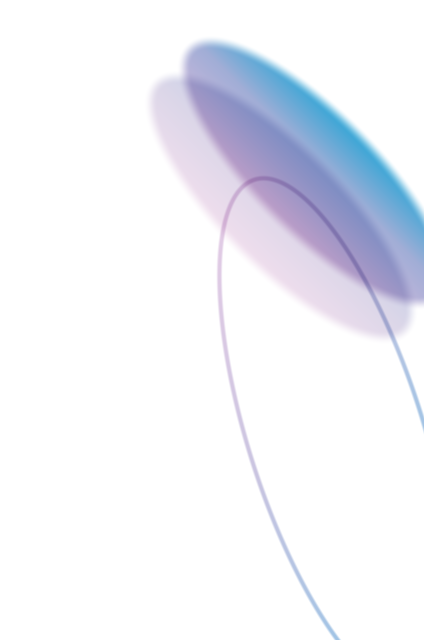
Give the GLSL for this background, as a Shadertoy shader.

```glsl
// Two soft, tilted translucent discs overlap on white, crossed by a thin
// oval ring. Each shape is an ellipse distance with a colour ramp, and
// all layers are multiplied like transparent ink. Units: canvas height.

#define DISC_RADII vec2(0.273, 0.0915)
#define DISC_TILT -0.7854
#define DISC_BLUR 0.011
#define BACK_CENTER vec2(0.439, 0.676)
#define FRONT_CENTER vec2(0.491, 0.730)
#define RING_CENTER vec2(0.525, 0.319)
#define RING_RADII vec2(0.420, 0.1367)
#define RING_TILT -1.263
#define RING_WIDTH 0.0056

const vec3 WHITE = vec3(1.0);

// Coordinates along the long and short axes of a tilted shape
vec2 toLocal(vec2 p, vec2 center, float tilt) {
    vec2 axis = vec2(cos(tilt), sin(tilt));
    p -= center;
    return vec2(dot(p, axis), dot(p, vec2(-axis.y, axis.x)));
}

// Approximate signed distance to an ellipse
float ellipseDistance(vec2 q, vec2 radii) {
    float k = length(q / radii);
    return k * (k - 1.0) / max(length(q / (radii * radii)), 1e-4);
}

// Three-stop ramp with a movable middle stop
vec3 ramp(float t, float middle, vec3 low, vec3 mid, vec3 high) {
    vec3 lower = mix(low, mid, clamp(t / middle, 0.0, 1.0));
    return mix(lower, high, clamp((t - middle) / (1.0 - middle), 0.0, 1.0));
}

// Transparent ink of a blurred disc, coloured across its short axis
vec3 discInk(vec2 p, vec2 center, float middle, vec3 low, vec3 mid, vec3 high) {
    vec2 q = toLocal(p, center, DISC_TILT);
    float t = 0.5 + 0.5 * q.y / DISC_RADII.y;
    float d = ellipseDistance(q, DISC_RADII);
    float cover = 1.0 - smoothstep(-DISC_BLUR, DISC_BLUR, d);
    return mix(WHITE, ramp(t, middle, low, mid, high), cover);
}

// Transparent ink of the ring, running from pink to blue
vec3 ringInk(vec2 p) {
    vec2 q = toLocal(p, RING_CENTER, RING_TILT);
    float d = abs(ellipseDistance(q, RING_RADII));
    float cover = 1.0 - smoothstep(0.001, RING_WIDTH, d);
    float t = dot(p - vec2(0.342, 0.721), vec2(1.92, -0.84));
    vec3 tint = ramp(t, 0.5, vec3(0.90, 0.80, 0.90),
                     vec3(0.79, 0.77, 0.88), vec3(0.62, 0.77, 0.90));
    return mix(WHITE, tint, cover);
}

void mainImage(out vec4 fragColor, in vec2 fragCoord) {
    vec2 p = fragCoord / iResolution.y;

    // Pale disc behind
    vec3 color = discInk(p, BACK_CENTER, 0.5, vec3(0.94, 0.87, 0.93),
                         vec3(0.86, 0.84, 0.91), vec3(0.76, 0.81, 0.91));
    // Vivid disc in front
    color *= discInk(p, FRONT_CENTER, 0.58, vec3(0.85, 0.73, 0.86),
                     vec3(0.63, 0.68, 0.84), vec3(0.20, 0.65, 0.84));
    // Thin ring
    color *= ringInk(p);

    fragColor = vec4(color, 1.0);
}
```
